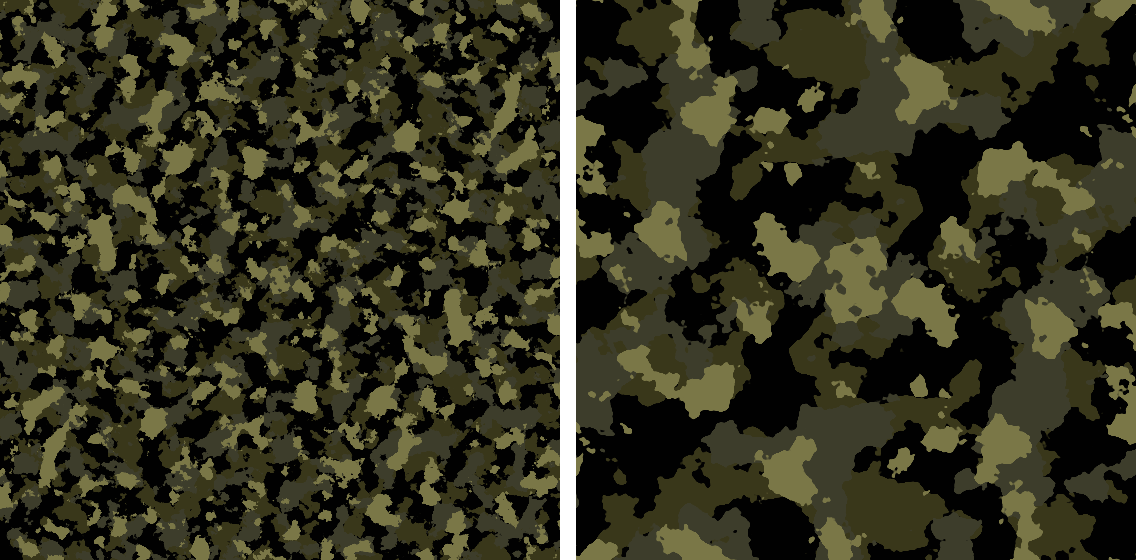
Left: the whole. Right: its middle third, enlarged.
Give the GLSL for this pattern, as a WebGL 1 fragment shader.

```glsl
precision highp float;
// Woodland camouflage: ragged patches of three olive tones layered over black.

uniform vec2 u_resolution;

const vec3 BLACK = vec3(0.005, 0.005, 0.005);
const vec3 DARK_OLIVE = vec3(0.225, 0.215, 0.100);
const vec3 GREY_OLIVE = vec3(0.240, 0.240, 0.170);
const vec3 LIGHT_OLIVE = vec3(0.480, 0.468, 0.280);

const float PATCH_FREQUENCY = 22.0; // noise cells across the canvas
const float EDGE_SLOPE = 13.0;      // field change per canvas unit at an edge
const int OCTAVES = 5;

float hash(vec2 p) {
  return fract(sin(dot(p, vec2(127.1, 311.7))) * 43758.5453);
}

// Dot product of a random unit gradient at a lattice cell with an offset
float gradientDot(vec2 cell, vec2 offset) {
  float angle = 6.28318 * hash(cell);
  return dot(vec2(cos(angle), sin(angle)), offset);
}

float gradientNoise(vec2 p) {
  vec2 cell = floor(p);
  vec2 f = fract(p);
  vec2 blend = f * f * (3.0 - 2.0 * f);
  vec2 right = vec2(1.0, 0.0);
  vec2 up = vec2(0.0, 1.0);
  float bottom = mix(gradientDot(cell, f),
                     gradientDot(cell + right, f - right), blend.x);
  float top = mix(gradientDot(cell + up, f - up),
                  gradientDot(cell + 1.0, f - 1.0), blend.x);
  return mix(bottom, top, blend.y);
}

// Fractal sum: broad blobs with progressively finer ragged detail
float fractalNoise(vec2 p) {
  float sum = 0.0;
  float amplitude = 1.0;
  for (int i = 0; i < OCTAVES; i++) {
    sum += amplitude * gradientNoise(p);
    p = p * 2.0 + vec2(17.3, 9.7);
    amplitude *= 0.5;
  }
  return sum;
}

// Field that repeats under a half turn about the canvas centre
float halfTurnField(vec2 p, vec2 seed) {
  return 0.7071 * (fractalNoise(p + seed) + fractalNoise(seed - p));
}

// Paint one layer of patches where its field exceeds the threshold
vec3 paintPatches(vec3 base, vec3 tint, vec2 p, vec2 seed,
                  float threshold, float softness) {
  float field = halfTurnField(p, seed);
  float cover = smoothstep(threshold - softness, threshold + softness, field);
  return mix(base, tint, cover);
}

void main() {
  float size = min(u_resolution.x, u_resolution.y);
  vec2 p = (gl_FragCoord.xy - 0.5 * u_resolution) / size * PATCH_FREQUENCY;
  float softness = EDGE_SLOPE / size;

  // Layers from bottom to top
  vec3 color = BLACK;
  color = paintPatches(color, DARK_OLIVE, p, vec2(31.37, 74.61), 0.068, softness);
  color = paintPatches(color, GREY_OLIVE, p, vec2(143.23, 52.79), 0.142, softness);
  color = paintPatches(color, LIGHT_OLIVE, p, vec2(88.41, 167.33), 0.222, softness);

  gl_FragColor = vec4(color, 1.0);
}
```
